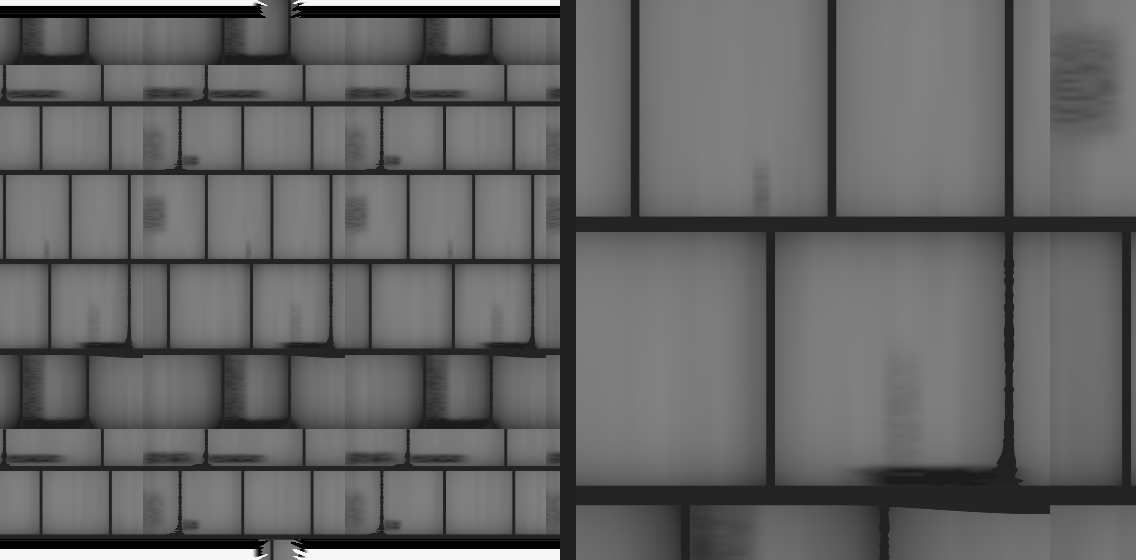
Left, the full canvas; right, a detail of the centre.
This pattern is drawn by a Shadertoy shader. Its source:

```glsl
// Sooty grey masonry: one panel of five uneven courses, repeated across and down,
// with soft shading at each block edge, worn joints and smears of soot.
// A black and white border with a frayed gap closes the wall above and below.

const vec2 PANEL = vec2(276.7, 500.0);   // repeat size on a canvas 768 units high

// Top and bottom of each course within the panel, measured downwards.
const vec2 SPAN[5] = vec2[5](vec2(0, 50), vec2(57, 144), vec2(151, 266), vec2(273, 389), vec2(398, 500));

// Upright joints of each course; the first is the worn one.
const vec3 JOINTS[5] = vec3[5](vec3(87, 221, 221), vec3(51, 137, 232), vec3(87, 177, 258),
                               vec3(258, 35, 149), vec3(201, 110, 110));

// Shading of each course: sides, bottom, top, reach.
const vec4 SHADE[5] = vec4[5](vec4(.10, .15, .02, 14), vec4(.10, .14, .04, 12), vec4(.15, .09, .05, 9),
                              vec4(.18, .16, .15, 11), vec4(.25, .22, .10, 23));

// Soot smears as centre and half size, from darkest to faintest.
const vec4 SMEARS[10] = vec4[10](
    vec4(223, 385, 34, 5), vec4(160, 499, 44, 13), vec4(127, 40, 40, 6), vec4(35, 39, 35, 8),
    vec4(65, 131, 12, 7), vec4(14, 205, 18, 24), vec4(126, 448, 16, 50), vec4(10, 110, 20, 25),
    vec4(145, 255, 4, 14), vec4(210, 355, 9, 28));

float hash(vec2 p) {
    vec3 q = fract(p.xyx * 0.1031);
    q += dot(q, q.yzx + 33.33);
    return fract((q.x + q.y) * q.z);
}

float noise(vec2 p) {
    vec2 i = floor(p), f = fract(p);
    f *= f * (3.0 - 2.0 * f);
    return mix(mix(hash(i), hash(i + vec2(1, 0)), f.x),
               mix(hash(i + vec2(0, 1)), hash(i + vec2(1, 1)), f.x), f.y);
}

// Antialiased coverage where the signed distance is negative.
float fill(float d, float px) {
    return 1.0 - smoothstep(-0.5 * px, 0.5 * px, d);
}

float wall(vec2 p, float px) {
    vec2 t = mod(p - vec2(196, 89), PANEL);
    int row = 0;
    for (int i = 1; i < 5; i++) if (t.y >= SPAN[i].x) row = i;
    vec4 shade = SHADE[row];
    float rise = max(SPAN[row].y - t.y, 0.0), drop = t.y - SPAN[row].x;

    // Upright joints, their shadows, and soot heaped at the worn one's foot
    float joint = 0.0, side = 0.0;
    for (int i = 0; i < 3; i++) {
        float d = mod(t.x - JOINTS[row][i] + 0.5 * PANEL.x, PANEL.x) - 0.5 * PANEL.x;
        float width = 2.0;
        if (i == 0 && row != 2) {
            float fray = noise(vec2(t.y * 0.6, row));
            width += 0.9 * (fray - 0.5);
            width += (d < 0.0 ? 22.0 : 6.0) * fray * exp(-rise / 6.0);
        }
        joint = max(joint, fill(abs(d) - width, px));
        side = max(side, (d < 0.0 ? 1.0 : 0.65) * exp(-abs(d) / shade.w));
    }

    // Block faces, darker towards their edges
    float grey = 0.515 - shade.x * side;
    grey -= shade.y * exp(-rise / shade.w) + shade.z * exp(-drop / shade.w);
    grey -= 0.025 * noise(t / vec2(7, 90));
    grey -= 0.06 * (1.0 - smoothstep(8.0, 26.0, t.x)) * noise(vec2(3, t.y / 40.0));

    // Soot smears
    for (int i = 0; i < 10; i++) {
        vec2 q = (t - SMEARS[i].xy) / SMEARS[i].zw;
        q *= q;
        float streak = 0.75 + 0.5 * noise(t / vec2(9, 2));
        grey -= mix(0.28, 0.06, float(i) / 9.0) * streak * exp(-dot(q, q));
    }
    grey = mix(max(grey, 0.11), 0.135, joint);

    // Level joints; the lowest sags towards the panel's right edge
    for (int i = 0; i < 4; i++) {
        float sag = i == 3 ? 4.0 * smoothstep(180.0, 270.0, t.x) : 0.0;
        float bed = max(SPAN[i].y - t.y, t.y - SPAN[i + 1].x - sag);
        grey = mix(grey, 0.14, fill(bed, px));
    }
    return grey;
}

float border(vec2 p, float grey, float px) {
    bool top = p.y < 384.0;
    float depth = top ? p.y : 768.0 - p.y;            // inwards from the canvas edge
    float whiteEnd = top ? 8.0 : 15.0, blackEnd = top ? 24.5 : 29.0;
    float thread = top ? 19.0 : 26.5;

    // Frayed, tilted bristles on both sides of the gap
    float gap = abs(p.x - (top ? 384.0 : 385.0));
    float bristle = noise(vec2(depth * 0.42 + gap * 0.16, p.x < 384.0 ? 4.0 : 9.0));
    float cover = fill(13.0 + 20.0 * bristle - gap, px);
    float fringe = (1.0 - smoothstep(28.0, 40.0, gap)) * smoothstep(0.45, 0.55, bristle);

    float ink = fill(depth - blackEnd, px);
    float paper = fill(depth - whiteEnd, px) * (1.0 - fringe * smoothstep(2.0, 6.0, depth));
    float line = fill(abs(depth - thread) - 0.4, px) * (1.0 - fringe);
    float tone = mix(0.22 * line, 0.97, paper);
    return mix(grey, tone, ink * cover);
}

void mainImage(out vec4 fragColor, in vec2 fragCoord) {
    float px = 768.0 / iResolution.y;
    vec2 p = vec2(fragCoord.x, iResolution.y - fragCoord.y) * px;
    fragColor = vec4(vec3(border(p, wall(p, px), px)), 1.0);
}
```
